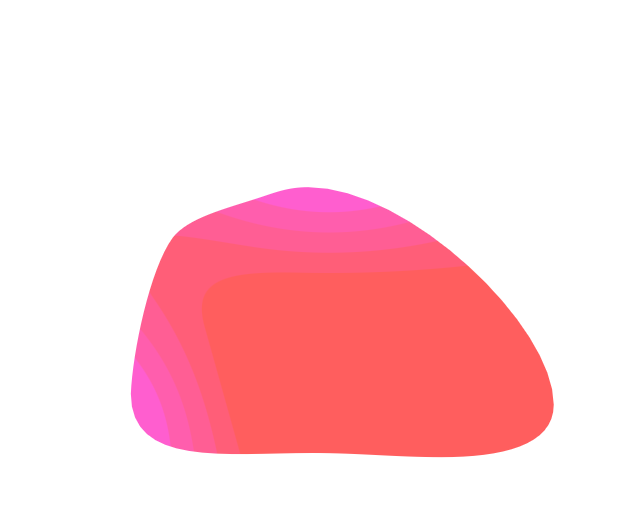
Write a WebGL 2 fragment shader that draws this background.

```glsl
#version 300 es
precision highp float;

uniform vec2 u_resolution;
out vec4 outColor;

// Layout is on a grid 768 units wide, origin at the lower left.
const float GRID_WIDTH = 768.0;
const vec3 PAPER = vec3(1.0);
const vec3 CORAL = vec3(1.0, 0.37, 0.37);
const vec4 BLUE_STEPS = vec4(0.10, 0.11, 0.10, 0.13);
const float GLOW_BLEND = 2.0;
const vec2 TOP_GLOW = vec2(395.0, 282.0);
const vec2 SIDE_GLOW = vec2(288.0, 66.0);

// Closed chain of cubic curves: anchor, handle, handle.
const int CURVES = 7;
const int PIECES = 16;
const vec2 HANDLES[CURVES * 3] = vec2[](
    vec2(370.0, 385.0), vec2(490.0, 385.0), vec2(664.5, 219.0),
    vec2(664.5, 124.0), vec2(664.5, 74.0), vec2(600.0, 61.0),
    vec2(530.0, 61.0), vec2(475.0, 61.0), vec2(430.0, 66.0),
    vec2(375.0, 66.0), vec2(270.0, 66.0), vec2(157.0, 49.0),
    vec2(157.0, 137.0), vec2(159.0, 187.0), vec2(180.0, 287.0),
    vec2(207.0, 324.0), vec2(225.0, 348.0), vec2(270.0, 359.0),
    vec2(310.0, 372.0), vec2(330.0, 378.5), vec2(345.0, 385.0));

vec2 cubic(vec2 a, vec2 b, vec2 c, vec2 d, float t) {
    float u = 1.0 - t;
    return u * u * u * a + 3.0 * u * t * (u * b + t * c) + t * t * t * d;
}

// Signed distance to the outline, negative inside.
float blobDistance(vec2 p) {
    float nearest = 1e9;
    float side = 1.0;
    vec2 start = HANDLES[0];
    for (int i = 0; i < CURVES; i++) {
        int k = i * 3;
        vec2 last = HANDLES[(k + 3) % (CURVES * 3)];
        for (int j = 1; j <= PIECES; j++) {
            float t = float(j) / float(PIECES);
            vec2 end = cubic(HANDLES[k], HANDLES[k + 1], HANDLES[k + 2], last, t);
            vec2 edge = end - start;
            vec2 rel = p - start;
            vec2 gap = rel - edge * clamp(dot(rel, edge) / dot(edge, edge), 0.0, 1.0);
            nearest = min(nearest, dot(gap, gap));
            // Each edge crossed by a ray to the right flips the side.
            if ((start.y > p.y) != (end.y > p.y)) {
                float crossing = start.x + edge.x * (p.y - start.y) / edge.y;
                if (p.x < crossing) side = -side;
            }
            start = end;
        }
    }
    return side * sqrt(nearest);
}

float smoothMax(float a, float b, float k) {
    float h = max(k - abs(a - b), 0.0);
    return max(a, b) + h * h / (4.0 * k);
}

// Bowl-shaped bands hanging from the crest.
float topGlow(vec2 p) {
    float q = (p.x - TOP_GLOW.x) * (p.x - TOP_GLOW.x);
    return (p.y - TOP_GLOW.y - 0.00032 * q) / (24.3 + 0.00052 * q);
}

// Bands fanning out from the lower left.
float sideGlow(vec2 p) {
    float v = p.y - SIDE_GLOW.y;
    float spread = 27.5 + v * (-0.067 + v * (0.0006 + v * 0.0000025));
    return (SIDE_GLOW.x - 0.28 * v - p.x) / spread;
}

void main() {
    float unitsPerPixel = GRID_WIDTH / u_resolution.x;
    vec2 p = gl_FragCoord.xy * unitsPerPixel;

    // Flat bands, each one bluer than the last.
    float glow = smoothMax(topGlow(p), sideGlow(p), GLOW_BLEND);
    float soft = max(fwidth(glow), 0.0001);
    vec4 bands = clamp((glow - vec4(0.0, 1.0, 2.0, 3.0)) / soft + 0.5, 0.0, 1.0);
    vec3 fill = CORAL + vec3(0.0, 0.0, dot(bands, BLUE_STEPS));

    float coverage = clamp(0.5 - blobDistance(p) / unitsPerPixel, 0.0, 1.0);
    outColor = vec4(mix(PAPER, fill, coverage), 1.0);
}
```
